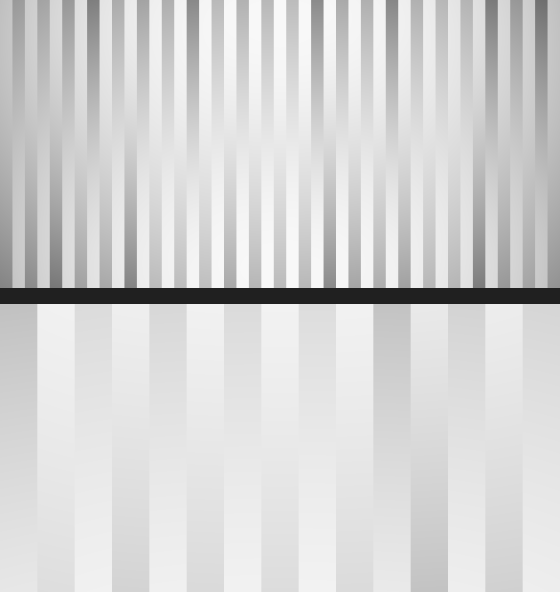
Top, the full canvas; bottom, a detail of the centre.
A Shadertoy shader for this pattern:

```glsl
// Forty-five vertical grey stripes whose ramps alternate in direction:
// odd stripes are dark at the top, even ones at the bottom. A hash varies
// the depth of each ramp, a few accents go deeper, and a vignette dims the sides.

const float STRIPE_COUNT = 45.0;
const float PAPER_WHITE = 0.99;
const float RAMP_POWER = 1.65;
const float ACCENT_DEPTH = 0.44;
const float VIGNETTE_STRENGTH = 0.205;
const int ACCENTS[10] = int[10](4, 7, 10, 15, 25, 26, 31, 38, 39, 43);

float hash11(float p) {
    p = fract(p * 0.1031);
    p *= p + 33.33;
    return fract(p * (p + p));
}

// Fraction of light lost at the dark end of a stripe
float stripeDepth(float index) {
    float depth = mix(0.20, 0.33, hash11(index + 7.0));
    for (int i = 0; i < ACCENTS.length(); i++) {
        if (int(index) == ACCENTS[i]) depth = ACCENT_DEPTH;
    }
    return depth;
}

// Brightness along one stripe; height runs from 0 at the bottom to 1 at the top
float stripeShade(float index, float height) {
    bool darkAtTop = mod(index, 2.0) > 0.5;
    float towardDark = darkAtTop ? height : 1.0 - height;
    return 1.0 - stripeDepth(index) * pow(towardDark, RAMP_POWER);
}

// Blends the two stripes beside the nearest edge over one pixel
float stripes(vec2 uv, float pixelWidth) {
    float x = uv.x * STRIPE_COUNT;
    float edge = floor(x + 0.5);
    float blend = clamp((x - edge) / (pixelWidth * STRIPE_COUNT) + 0.5, 0.0, 1.0);
    return mix(stripeShade(edge - 1.0, uv.y), stripeShade(edge, uv.y), blend);
}

// Wide falloff, much stronger toward the sides than the top and bottom
float vignette(vec2 uv) {
    vec2 fromCentre = uv * 2.0 - 1.0;
    float radiusSquared = dot(fromCentre * fromCentre, vec2(1.0, 0.15));
    return 1.0 - VIGNETTE_STRENGTH * pow(radiusSquared, 1.25);
}

void mainImage(out vec4 fragColor, in vec2 fragCoord) {
    vec2 uv = fragCoord / iResolution.xy;
    float grey = PAPER_WHITE * stripes(uv, 1.0 / iResolution.x) * vignette(uv);
    fragColor = vec4(vec3(grey), 1.0);
}
```
